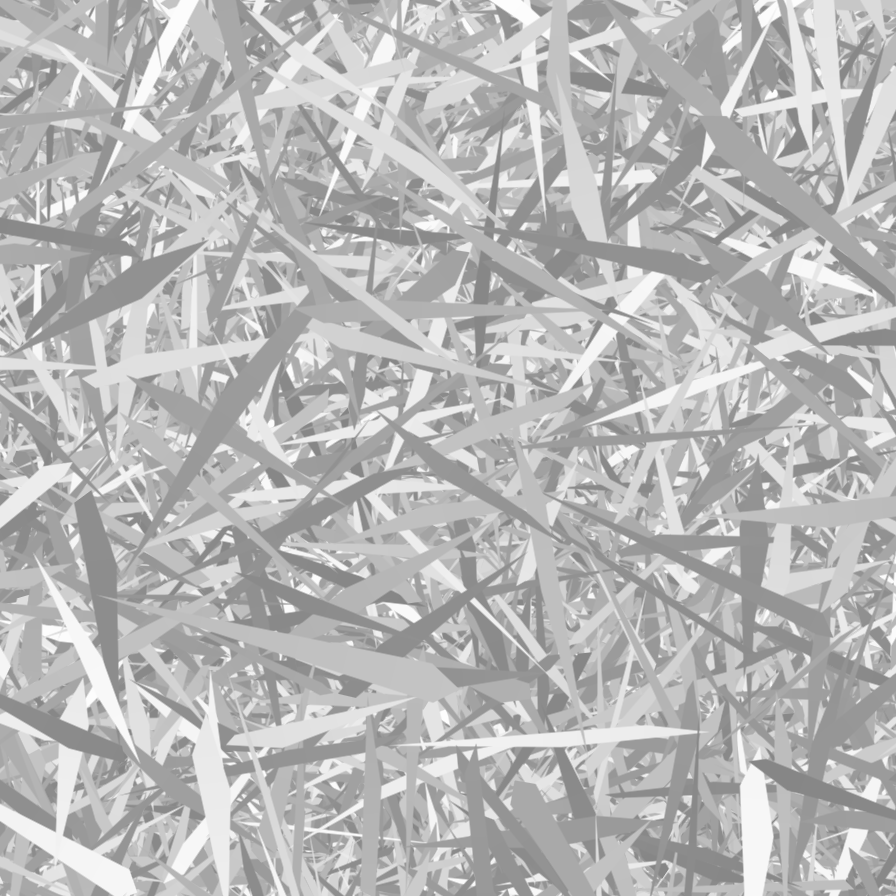
Write a three.js fragment shader that draws this pattern.

```glsl
varying vec2 vUv;

const int LAYERS = 48;            // front to back
const float LARGE_CELL = 0.23;    // grid spacing of the top layer
const float SMALL_CELL = 0.085;   // grid spacing deep in the pile
const float SHRINK_RATE = 0.12;   // how fast shards shrink with depth
const float TURN = 2.4;           // grid rotation per layer, radians
const vec2 LENGTH = vec2(1.0, 1.95);     // shard length in cells, at most 2
const vec2 HALF_WIDTH = vec2(0.02, 0.1); // side bulge in cells
const vec2 KINK = vec2(0.04, 0.6);       // widest point along the shard
const float SHADING = 0.04;       // tone drift from end to end
const float EDGE = 0.0019;        // edge softness in canvas units
const float OPAQUE = 0.01;        // stop once this little shows through
const float FLOOR_TONE = 0.64;

vec4 hash4(vec3 p) {
  vec4 q = fract(p.xyzx * vec4(0.1031, 0.1030, 0.0973, 0.1099));
  q += dot(q, q.wzxy + 33.33);
  return fract((q.xxyz + q.yzzw) * q.zywx);
}

mat2 rotation(float angle) {
  float c = cos(angle), s = sin(angle);
  return mat2(c, s, -s, c);
}

// Grey scale weighted towards the mid and dark tones
float shardTone(float u) {
  return 0.53 + 0.34 * u + 0.12 * u * u * u * u;
}

// Height of one side of the outline: rises to the kink, then falls to the tip
float taper(float t, float kink) {
  return min(t / kink, (1.0 - t) / (1.0 - kink));
}

// Returns tone and coverage of the shard that belongs to one grid cell
vec2 shard(vec2 p, vec2 cell, float layer, float size) {
  vec4 place = hash4(vec3(cell + 17.0, layer + 3.0));
  vec2 q = rotation(6.2832 * place.z) * (p - cell - place.xy);
  float t = q.x / mix(LENGTH.x, LENGTH.y, place.w) + 0.5;
  if (t < 0.0 || t > 1.0 || abs(q.y) > HALF_WIDTH.y + EDGE / size) return vec2(0.0);

  vec4 form = hash4(vec3(cell + 71.0, layer + 29.0));
  vec2 bulge = mix(HALF_WIDTH.xx, HALF_WIDTH.yy, form.xy);
  vec2 kink = mix(KINK.xx, KINK.yy, form.zw * form.zw);
  float upper = bulge.x * taper(t, kink.x);
  float lower = -bulge.y * taper(t, kink.y);

  // Overlap of the outline with a soft window around the point
  float soft = EDGE / size;
  float span = min(upper, q.y + 0.5 * soft) - max(lower, q.y - 0.5 * soft);
  vec4 paint = hash4(vec3(cell + 131.0, layer + 57.0));
  float tone = shardTone(paint.x) + SHADING * (paint.y - 0.5) * (2.0 * t - 1.0);
  return vec2(tone, clamp(span / soft, 0.0, 1.0));
}

void main() {
  float tone = 0.0;
  float visible = 1.0;

  for (int i = 0; i < LAYERS; i++) {
    float layer = float(i);
    float size = mix(SMALL_CELL, LARGE_CELL, exp(-SHRINK_RATE * layer));
    vec2 offset = hash4(vec3(layer, 5.0, 9.0)).xy * 20.0;
    vec2 p = rotation(TURN * layer) * vUv / size + offset;
    vec2 home = floor(p);

    // Fixed scan order keeps the overlaps consistent between cells
    for (int y = -1; y <= 1; y++) {
      for (int x = -1; x <= 1; x++) {
        vec2 s = shard(p, home + vec2(float(x), float(y)), layer, size);
        tone += visible * s.y * s.x;
        visible *= 1.0 - s.y;
      }
    }
    if (visible < OPAQUE) break;
  }

  gl_FragColor = vec4(vec3(tone + visible * FLOOR_TONE), 1.0);
}
```
